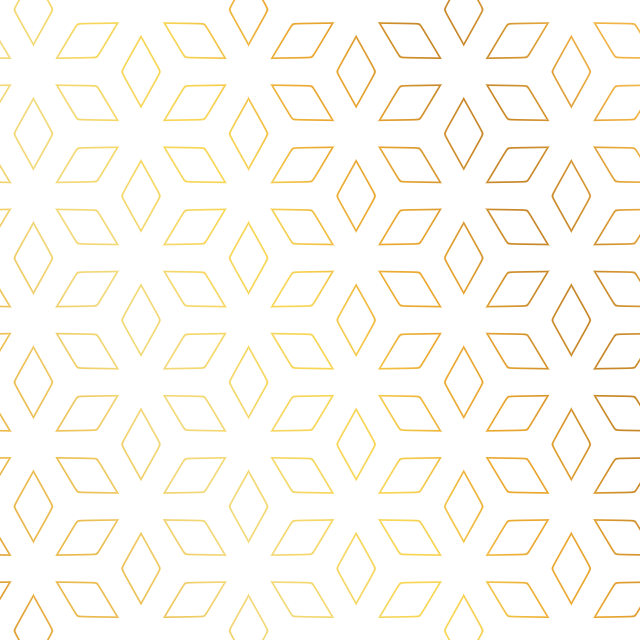
Give the GLSL for this pattern, as a Shadertoy shader.

```glsl
// Gold outlined rhombi forming six-petal stars on a white triangular lattice.

// Offset from p to the nearest point of a unit triangular lattice
vec2 nearestStar(vec2 p) {
    vec2 period = vec2(sqrt(3.0), 1.0);
    vec2 a = mod(p, period) - 0.5 * period;
    vec2 b = mod(p - 0.5 * period, period) - 0.5 * period;
    return dot(a, a) < dot(b, b) ? a : b;
}

// Signed distance to a rhombus, its side corners slightly rounded
float rhombus(vec2 p, vec2 halfSize) {
    vec2 q = vec2(abs(p.x), sqrt(p.y * p.y + 0.00015));
    return dot(q, normalize(halfSize.yx)) - halfSize.x * halfSize.y / length(halfSize);
}

// Metallic ramp: gold, pale yellow, orange, bronze, gold
vec3 goldRamp(float t) {
    vec3 c = mix(vec3(0.88, 0.62, 0.20), vec3(0.92, 0.73, 0.30), smoothstep(-0.48, -0.34, t));
    c = mix(c, vec3(0.95, 0.85, 0.47), smoothstep(-0.34, -0.05, t));
    c = mix(c, vec3(0.97, 0.84, 0.33), smoothstep(-0.05, 0.21, t));
    c = mix(c, vec3(0.92, 0.66, 0.19), smoothstep(0.21, 0.43, t));
    c = mix(c, vec3(0.78, 0.53, 0.16), smoothstep(0.43, 0.66, t));
    return mix(c, vec3(0.95, 0.71, 0.27), smoothstep(0.66, 0.94, t));
}

void mainImage(out vec4 fragColor, in vec2 fragCoord) {
    vec2 uv = fragCoord / iResolution.y;
    float spacing = 0.1941;
    float pixel = 1.0 / (iResolution.y * spacing);

    // Fold all six petals onto the upright one
    vec2 p = abs(nearestStar((uv - vec2(0.0522, 0.888)) / spacing));
    vec2 mirror = vec2(0.5 * sqrt(3.0), -0.5);
    p -= 2.0 * max(dot(p, mirror), 0.0) * mirror;

    // Antialiased outline of the petal
    float d = abs(rhombus(p - vec2(0.0, 0.5), vec2(0.158, 0.283)));
    float line = clamp(0.5 + (0.0067 - d) / pixel, 0.0, 1.0);

    // Diagonal gradient across the canvas
    vec3 gold = goldRamp(uv.x + 0.5 * uv.y - 0.5);
    fragColor = vec4(mix(vec3(1.0), gold, line), 1.0);
}
```
